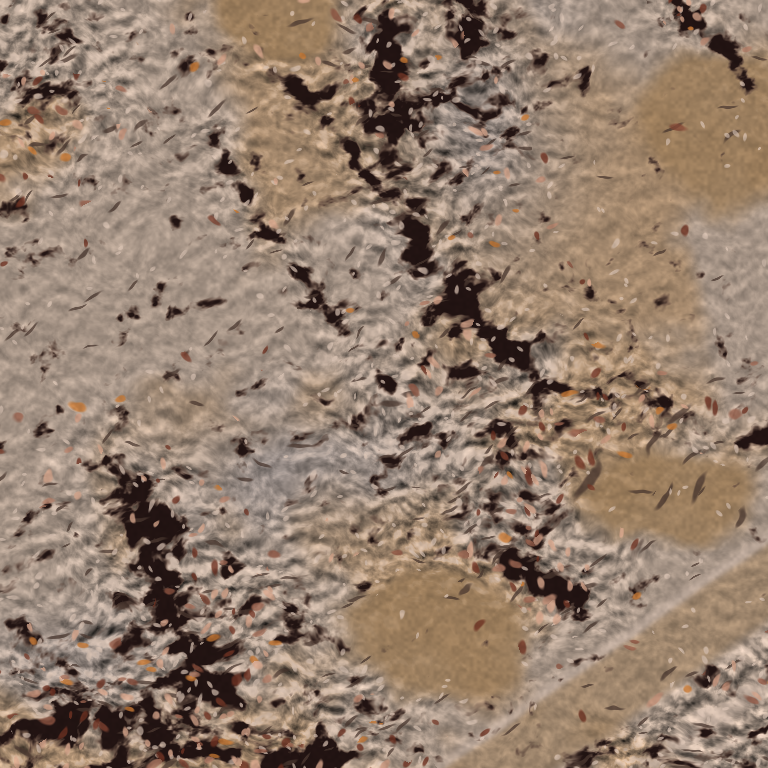
A WebGL 2 fragment shader for this texture:

```glsl
#version 300 es
precision highp float;
// Wet, rutted mud with shallow puddles, wheel tracks and scattered leaf litter.
uniform vec2 u_resolution;
out vec4 fragColor;

const vec3 MUD = vec3(0.65, 0.58, 0.525);
const vec3 WET_TAN = vec3(0.64, 0.53, 0.42);
const vec3 CLAY_GREY = vec3(0.58, 0.545, 0.535);
const vec3 PUDDLE = vec3(0.60, 0.48, 0.345);
const vec3 PALE = vec3(0.77, 0.69, 0.635);
const vec3 SHADE = vec3(0.36, 0.27, 0.23);
const vec3 HOLLOW = vec3(0.13, 0.075, 0.07);

float hash(vec2 p) {
  vec3 q = fract(p.xyx * 0.1031);
  q += dot(q, q.yzx + 33.33);
  return fract((q.x + q.y) * q.z);
}

float noise(vec2 p) {
  vec2 i = floor(p), f = fract(p);
  f = f * f * (3.0 - 2.0 * f);
  float low = mix(hash(i), hash(i + vec2(1, 0)), f.x);
  float high = mix(hash(i + vec2(0, 1)), hash(i + vec2(1, 1)), f.x);
  return mix(low, high, f.y);
}

float fbm(vec2 p) {
  float sum = 0.0, amp = 0.533;
  for (int i = 0; i < 4; i++) {
    sum += amp * noise(p);
    p = mat2(1.6, 1.2, -1.2, 1.6) * p + 17.3;
    amp *= 0.5;
  }
  return sum;
}

mat2 turn(float a) { return mat2(cos(a), -sin(a), sin(a), cos(a)); }

// Soft elliptical region around a centre
float blob(vec2 p, vec2 centre, vec2 radius) {
  vec2 d = (p - centre) / radius;
  return exp(-dot(d, d));
}

// Soft bowed groove from a to b
float rut(vec2 p, vec2 a, vec2 b, float bend, float width) {
  vec2 ab = b - a;
  float t = clamp(dot(p - a, ab) / dot(ab, ab), 0.0, 1.0);
  vec2 bow = vec2(-ab.y, ab.x) * bend * 4.0 * t * (1.0 - t);
  float d = length(p - a - ab * t - bow) / width;
  return exp(-d * d);
}

// Scattered flakes: x = coverage, y = random id
vec2 scatter(vec2 p, float density, float angle, float spread, vec2 size) {
  vec2 cell = floor(p), best = vec2(0);
  for (int j = -1; j <= 1; j++)
    for (int i = -1; i <= 1; i++) {
      vec2 c = cell + vec2(i, j);
      float id = hash(c + 5.7);
      vec2 centre = c + vec2(hash(c + 31.1), hash(c + 73.9));
      vec2 d = turn(angle + spread * (id - 0.5)) * (p - centre);
      float r = length(d / (size * (0.6 + 0.6 * hash(c + 11.3))));
      float cover = (1.0 - smoothstep(0.6, 1.15, r)) * step(hash(c + 97.0), density);
      if (cover > best.x) best = vec2(cover, id);
    }
  return best;
}

// All grooves together; grow widens them
float grooves(vec2 p, float grow) {
  float g = rut(p, vec2(0.49, 1.02), vec2(0.51, 0.74), 0.03, 0.015 * grow);
  g = max(g, rut(p, vec2(0.51, 0.75), vec2(0.71, 0.51), -0.07, 0.018 * grow));
  g = max(g, 0.8 * rut(p, vec2(0.71, 0.51), vec2(1.02, 0.43), -0.03, 0.013 * grow));
  g = max(g, rut(p, vec2(0.28, 0.83), vec2(0.36, 0.68), -0.04, 0.012 * grow));
  g = max(g, 0.75 * rut(p, vec2(0.36, 0.68), vec2(0.54, 0.46), -0.02, 0.010 * grow));
  g = max(g, 0.85 * rut(p, vec2(0.34, 0.94), vec2(0.50, 0.74), 0.03, 0.014 * grow));
  g = max(g, rut(p, vec2(0.17, 0.37), vec2(0.35, 0.0), -0.04, 0.026 * grow));
  g = max(g, rut(p, vec2(0.87, 1.01), vec2(1.01, 0.85), 0.0, 0.013 * grow));
  g = max(g, 0.9 * rut(p, vec2(0.62, 0.30), vec2(0.75, 0.22), 0.0, 0.020 * grow));
  g = max(g, 0.9 * rut(p, vec2(0.61, 1.02), vec2(0.60, 0.87), 0.0, 0.014 * grow));
  return max(g, 0.9 * rut(p, vec2(0.08, 0.06), vec2(0.42, 0.01), 0.0, 0.028 * grow));
}

void main() {
  vec2 uv = gl_FragCoord.xy / u_resolution;
  vec2 p = uv + 0.035 * (vec2(fbm(uv * 14.0), fbm(uv * 14.0 + 40.0)) - 0.5);

  // Wheel track across the lower right corner: x along, y across
  vec2 track = turn(0.61) * (uv + 0.15 * (p - uv) - vec2(0.57, 0.0));
  float band = smoothstep(-0.1, -0.08, track.y) * (1.0 - smoothstep(-0.01, 0.0, track.y));
  float treads = 1.0 - smoothstep(-0.11, -0.085, track.y);

  // Regions of puddle, grey clay and churned ground
  float water = blob(p, vec2(0.95, 0.83), vec2(0.12, 0.11)) + blob(p, vec2(0.58, 0.17), vec2(0.12, 0.09))
    + blob(p, vec2(0.88, 0.35), vec2(0.13, 0.065)) + blob(p, vec2(0.36, 0.98), vec2(0.08, 0.05));
  water = smoothstep(0.3, 0.6, water + 0.5 * (fbm(uv * 9.0) - 0.5)) * (1.0 - treads);
  float clay = blob(p, vec2(0.62, 0.84), vec2(0.12, 0.2)) + blob(p, vec2(0.36, 0.39), vec2(0.18, 0.09))
    + 0.7 * blob(p, vec2(0.1, 0.15), vec2(0.13, 0.07));
  float churn = blob(p, vec2(0.58, 0.9), vec2(0.13, 0.2)) + blob(p, vec2(0.05, 0.9), vec2(0.15, 0.14))
    + blob(p, vec2(0.62, 0.45), vec2(0.22, 0.11)) + blob(p, vec2(0.28, 0.13), vec2(0.27, 0.19))
    + blob(p, vec2(0.65, 0.29), vec2(0.15, 0.08)) + 0.6 * grooves(p, 3.5) + treads;
  churn = clamp(churn, 0.0, 1.0) * (1.0 - 0.8 * water) * (1.0 - 0.8 * band);

  // Ground tint and lit relief
  vec3 col = mix(MUD, WET_TAN, smoothstep(0.46, 0.66, fbm(uv * 5.0 + 8.0)));
  col = mix(col, CLAY_GREY, clamp(clay, 0.0, 1.0) * 0.8);
  col = mix(col, PUDDLE, max(water * 0.85, band * 0.55));
  vec2 q = turn(-0.25) * p * vec2(60.0, 75.0);
  float slope = fbm(q) - fbm(q + vec2(0.35, -0.6));
  col *= 1.0 + slope * (0.35 + 1.25 * churn) * (1.0 - 0.6 * water);
  col = mix(col, PALE, smoothstep(0.08, 0.26, slope) * churn * 0.7);

  // Ridges and slanted lugs of the wheel track
  float lug = sin((track.x + 0.5 * track.y) * 210.0 + 5.0 * fbm(uv * 25.0));
  col *= 1.0 + 0.13 * lug * treads;
  float ridge = exp(-pow(track.y / 0.008, 2.0)) + 0.8 * exp(-pow((track.y + 0.155) / 0.012, 2.0));
  col = mix(col, PALE, ridge * step(0.0, track.x) * 0.65);

  // Shaded clods and dark hollows
  float depth = fbm(turn(0.3) * p * vec2(38.0, 50.0)) + 0.11 * churn + 0.29 * grooves(p, 1.0)
    - 0.12 * water - 0.1 * band + 0.03 * lug * treads;
  col = mix(col, SHADE, smoothstep(0.67, 0.80, depth) * 0.85);
  col = mix(col, HOLLOW, smoothstep(0.75, 0.85, depth));

  // Short dark scratches and slanted tread cuts
  float lean = 1.4 * (noise(uv * 3.0) - 0.4);
  float scratch = scatter(p * 38.0, 0.07 + 0.16 * churn, lean, 0.8, vec2(0.5, 0.1)).x;
  float cuts = scatter(p * 17.0, 0.5, 0.95, 0.3, vec2(0.5, 0.10)).x;
  cuts *= smoothstep(0.3, 0.6, blob(uv, vec2(0.86, 0.38), vec2(0.17, 0.11)));
  col = mix(col, SHADE * 0.8, max(scratch * 0.75, cuts * 0.8));

  // Pale flecks and fallen leaves
  float fleck = scatter(p * 95.0, 0.03 + 0.10 * churn, 0.3, 3.0, vec2(0.5, 0.28)).x;
  col = mix(col, PALE * 1.08, fleck * 0.7);
  float litter = churn * smoothstep(0.42, 0.62, fbm(uv * 7.0 + 3.0)) * (1.0 - 0.7 * clamp(clay, 0.0, 1.0));
  vec2 leaf = scatter(p * 68.0, 0.012 + 0.28 * litter, 0.5, 6.0, vec2(0.58, 0.32));
  vec3 leafTint = mix(vec3(0.42, 0.19, 0.13), vec3(0.83, 0.64, 0.54), smoothstep(0.2, 0.65, leaf.y));
  leafTint = mix(leafTint, vec3(0.76, 0.46, 0.20), step(0.87, leaf.y));
  col = mix(col, leafTint, leaf.x * 0.8);

  // Fine grain
  col *= 1.0 + 0.13 * (noise(uv * 210.0) - 0.5);
  fragColor = vec4(clamp(col, 0.0, 1.0), 1.0);
}
```
